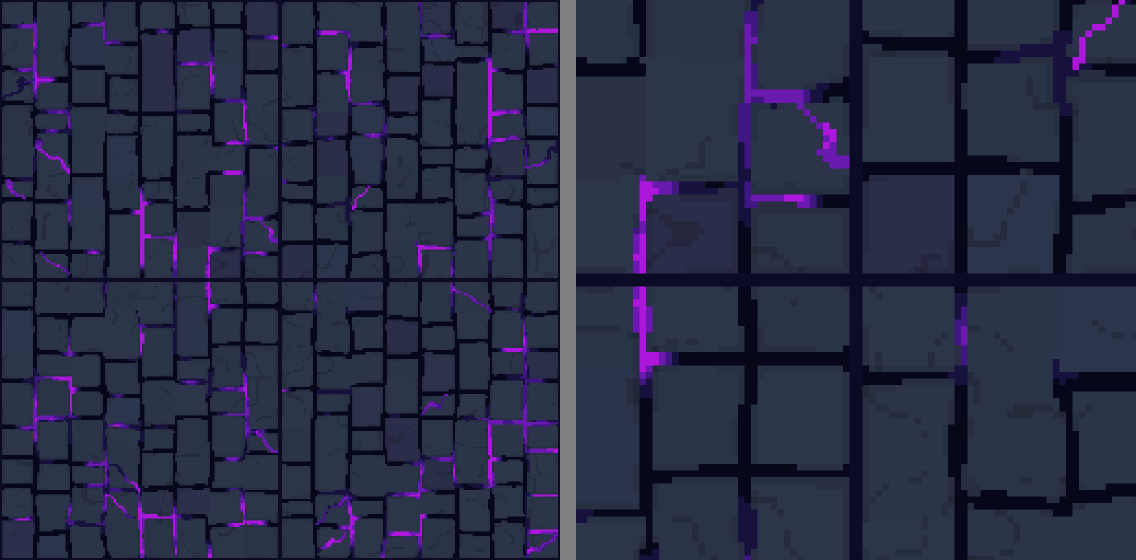
Left, the full canvas; right, a detail of the centre.
This texture is drawn by a WebGL 2 fragment shader. Its source:

```glsl
#version 300 es
precision highp float;

#define CELLS 16.0        // stones across and down
#define GRID 256.0        // mosaic squares across
#define PANEL 8.0         // stones per framed panel
#define GAP 0.060         // half width of a joint, in stones
#define ROW_SHIFT 0.62    // height variation of the joints
#define COLUMN_SHIFT 0.15 // sideways wander of the joints
#define TALL_CHANCE 0.36
#define WIDE_CHANCE 0.20
#define VEIN_CHANCE 0.075
#define GLOW_START 0.62

uniform vec2 u_resolution;
out vec4 fragColor;

const vec3 STONE = vec3(0.174, 0.207, 0.292);
const vec3 STONE_VIOLET = vec3(0.168, 0.170, 0.290);
const vec3 JOINT = vec3(0.022, 0.027, 0.100);
const vec3 FRAME = vec3(0.045, 0.045, 0.150);
const vec3 GLOW_DIM = vec3(0.09, 0.07, 0.24);
const vec3 GLOW_DEEP = vec3(0.25, 0.09, 0.50);
const vec3 GLOW_MID = vec3(0.42, 0.10, 0.69);
const vec3 GLOW_HOT = vec3(0.68, 0.09, 0.86);

float hash(vec2 p) {
    vec3 q = fract(vec3(p.xyx) * 0.1031);
    q += dot(q, q.yzx + 33.33);
    return fract((q.x + q.y) * q.z);
}

float noise(vec2 p) {
    vec2 i = floor(p), f = fract(p);
    f = f * f * (3.0 - 2.0 * f);
    vec2 e = vec2(0.0, 1.0);
    return mix(mix(hash(i), hash(i + e.yx), f.x),
               mix(hash(i + e.xy), hash(i + e.yy), f.x), f.y);
}

// Zero on panel borders, one elsewhere
float insidePanel(float edge) {
    return step(0.5, mod(edge, PANEL));
}

vec3 glowColor(float heat) {
    vec3 color = mix(GLOW_DIM, GLOW_DEEP, step(0.30, heat));
    color = mix(color, GLOW_MID, step(0.46, heat));
    return mix(color, GLOW_HOT, step(0.66, heat));
}

vec3 stoneColor(vec2 p, vec2 cell, float joint) {
    float tint = smoothstep(0.88, 0.98, hash(cell + 71.0));
    vec3 color = mix(STONE, STONE_VIOLET, tint * 0.7);
    color *= 0.97 + 0.04 * hash(cell + 40.0);

    // Worn rim and hairline cracks
    float rim = GAP + 0.09 * noise(p * 2.3 + 17.0) - 0.01;
    color *= joint < rim ? 0.90 : 1.0;
    float hairline = abs(noise(p * 1.7 + cell * 3.7) - 0.5);
    float worn = step(0.58, noise(p * 1.1 + 90.0));
    return color * (1.0 - 0.16 * worn * step(hairline, 0.024));
}

vec3 wall(vec2 uv) {
    vec2 p = (floor(uv * GRID) + 0.5) / GRID * CELLS;
    vec2 edge = floor(p + 0.5);

    // Wandering upright joints, then level joints set per column
    float wander = noise(vec2(edge.x * 7.3, p.y * 1.1)) - 0.5;
    float x = p.x - edge.x - wander * COLUMN_SHIFT * insidePanel(edge.x);
    float column = floor(edge.x + x);
    float lift = (hash(vec2(column, edge.y) + 5.0) - 0.5) * ROW_SHIFT
               + (noise(vec2(p.x * 1.5, edge.y * 9.1)) - 0.5) * 0.10;
    float y = p.y - edge.y - lift * insidePanel(edge.y);
    vec2 cell = vec2(column, floor(edge.y + y));
    vec2 d = abs(vec2(x, y));

    // Leave out some joints to make tall and wide stones
    float tall = step(hash(vec2(column, edge.y) + 131.0), TALL_CHANCE)
               * step(mod(column + edge.y, 2.0), 0.5);
    float wide = step(hash(vec2(edge.x, cell.y) + 211.0), WIDE_CHANCE)
               * step(0.5, mod(edge.x + cell.y, 2.0));
    d += vec2(wide * insidePanel(edge.x), tall * insidePanel(edge.y));

    // Lightly chipped corners
    float radius = 0.03 + 0.17 * noise(p * 1.2 + 31.0);
    vec2 corner = radius - d;
    float nearest = min(d.x, d.y);
    float joint = min(corner.x, corner.y) > 0.0 ? radius - length(corner) : nearest;

    // Joints of uneven width, glowing along some stretches
    vec3 color = stoneColor(p, cell, joint);
    float gap = GAP + 0.05 * (noise(p * 3.0) - 0.5);
    float field = noise(p * vec2(1.5, 0.8) + 163.0);
    float heat = (field - GLOW_START) * 2.7 + 0.40 * (noise(p * 4.0 + 8.0) - 0.4);
    if (joint < gap) {
        float core = 1.0 - 0.5 * smoothstep(0.03, 0.08, nearest);
        color = heat > 0.0 ? glowColor(heat * core) : JOINT;
    }

    // Jagged veins across a few stones
    vec2 local = p - cell - 0.5;
    float slope = hash(cell + 19.0) < 0.5 ? -0.8 : 0.8;
    float vein = abs(local.y - slope * local.x - 0.4 * (noise(p * 3.5 + 3.0) - 0.5));
    if (hash(cell + 313.0) < VEIN_CHANCE && vein < 0.07) {
        color = glowColor(0.1 + 0.8 * noise(p * 1.8 + 52.0) - vein * 2.0);
    }

    // Straight panel frames
    vec2 frame = abs(p - PANEL * floor(p / PANEL + 0.5));
    return min(frame.x, frame.y) < CELLS / GRID ? FRAME : color;
}

void main() {
    // Four samples soften the mosaic edges at any size
    vec3 color = vec3(0.0);
    for (int i = 0; i < 4; i++) {
        vec2 offset = vec2(i % 2, i / 2) * 0.5 - 0.25;
        color += wall((gl_FragCoord.xy + offset) / u_resolution);
    }
    fragColor = vec4(color * 0.25, 1.0);
}
```
